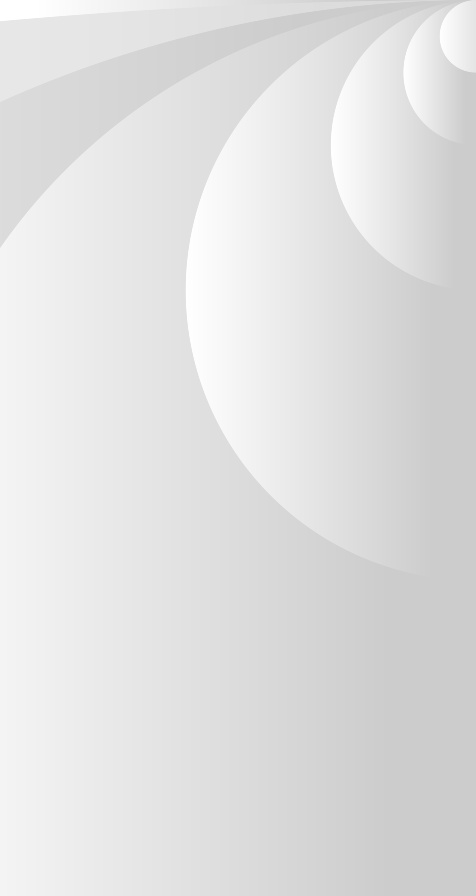
A WebGL 2 fragment shader for this background:

```glsl
#version 300 es
precision highp float;

uniform vec2 u_resolution;
out vec4 fragColor;

const float WHITE = 1.0;
const float SILVER = 0.8;
const float SMALLEST_RADIUS = 0.0405;
const float OUTER_RADIUS = 5.97;
const int DISC_COUNT = 6;

// Signed distance to a disc hanging from the origin
float hangingDisc(vec2 p, float radius) {
    return length(p + vec2(0.0, radius)) - radius;
}

float coverage(float distanceToEdge, float pixel) {
    return 1.0 - smoothstep(-0.5 * pixel, 0.5 * pixel, distanceToEdge);
}

// Linear fade from white to silver, starting at a given x
float fade(float x, float start, float span) {
    return mix(WHITE, SILVER, clamp((x - start) / span, 0.0, 1.0));
}

// Paints one disc, shaded from its left rim towards its centre
float paintDisc(float shade, vec2 p, float radius, float spanRatio, float pixel) {
    float discShade = fade(p.x, -radius, spanRatio * radius);
    return mix(shade, discShade, coverage(hangingDisc(p, radius), pixel));
}

void main() {
    float pixel = 1.0 / u_resolution.y;
    // Origin at the top right corner, canvas height as unit
    vec2 p = (gl_FragCoord.xy - u_resolution) * pixel;
    float left = -u_resolution.x * pixel;

    // Bright strip along the top, then the pale outer band
    float shade = fade(p.x, left + 0.04, 0.37);
    float band = mix(0.905, 0.85, smoothstep(left, 0.0, p.x));
    shade = mix(shade, band, coverage(hangingDisc(p, OUTER_RADIUS), pixel));

    // Nested discs, each half the size of the one behind it
    for (int i = DISC_COUNT - 1; i >= 0; i--) {
        float radius = SMALLEST_RADIUS * exp2(float(i));
        float spanRatio = i == 0 ? 1.9 : 0.85;
        shade = paintDisc(shade, p, radius, spanRatio, pixel);
    }

    fragColor = vec4(vec3(shade), 1.0);
}
```
